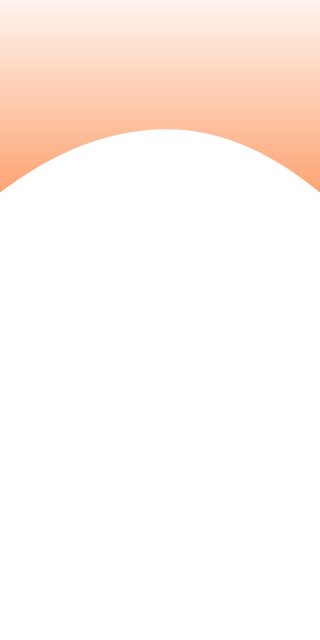
This background is drawn by a Shadertoy shader. Its source:

```glsl
// A white page rises in a broad, slightly off-centre arch beneath a peach sky.
// The sky is a vertical gradient; the arch is two half parabolas that share
// one crest and meet the side edges at the same height.

// Height of the arch at horizontal position x, both from 0 to 1
float archHeight(float x) {
    float crestX = 0.521;
    float halfWidth = x < crestX ? crestX : 1.0 - crestX;
    float offset = (x - crestX) / halfWidth;
    return 0.798 - 0.099 * offset * offset;
}

void mainImage(out vec4 fragColor, in vec2 fragCoord) {
    vec2 uv = fragCoord / iResolution.xy;

    // Sky: pale at the top, warm orange where the arch meets the sides
    vec3 paleCream = vec3(1.0, 0.957, 0.937);
    vec3 warmPeach = vec3(0.99, 0.645, 0.450);
    float depth = clamp((1.0 - uv.y) / 0.301, 0.0, 1.0);
    vec3 color = mix(paleCream, warmPeach, depth);

    // White page below the arch, with an edge about one pixel wide
    float softness = 0.7 / iResolution.y;
    float page = 1.0 - smoothstep(-softness, softness, uv.y - archHeight(uv.x));
    color = mix(color, vec3(1.0), page);

    fragColor = vec4(color, 1.0);
}
```
